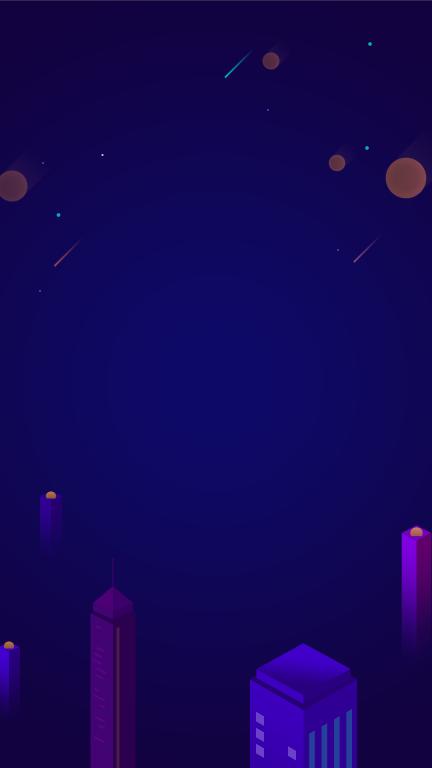
This background is drawn by a Shadertoy shader. Its source:

```glsl
// Night sky over an isometric neon city: planets, meteors, stars and glowing towers.

const vec2 CANVAS = vec2(432.0, 768.0);      // design grid, stretched over the canvas
const vec2 GLOW_CENTER = vec2(215.0, 385.0);
const float GLOW_RADIUS = 450.0;
const vec3 SKY_GLOW = vec3(0.052, 0.038, 0.405);
const vec3 SKY_EDGE = vec3(0.070, 0.006, 0.245);
const vec3 PLANET = vec3(0.44, 0.24, 0.27);
const vec3 TRAIL = vec3(0.22, 0.12, 0.32);
const vec3 CYAN = vec3(0.05, 0.66, 0.75);
const vec3 LILAC = vec3(0.45, 0.30, 0.80);
const vec3 LAMP = vec3(0.72, 0.45, 0.28);
const vec3 VIOLET = vec3(0.24, 0.0, 0.75);
const vec3 INDIGO = vec3(0.19, 0.0, 0.58);
const vec3 PLUM = vec3(0.26, 0.01, 0.45);
const vec3 DARK_PLUM = vec3(0.17, 0.0, 0.31);
const vec2 HEADING = vec2(0.7071, 0.7071);   // direction of trails

float pixel; // size of one pixel on the design grid

float hash(float n) { return fract(sin(n * 127.1) * 43758.5453); }

float fill(float d) { return clamp(0.5 - d / pixel, 0.0, 1.0); }

float box(vec2 p, vec2 halfSize) {
    vec2 d = abs(p) - halfSize;
    return max(d.x, d.y);
}

// Distance below the front roof edge of a tower.
float wallDrop(vec2 p, vec2 c, float w, float slope) {
    return c.y - slope * (w - abs(p.x - c.x)) - p.y;
}

// Isometric tower: roof diamond and two walls that vanish over the fade range.
void tower(inout vec3 col, vec2 p, vec2 c, float w, float slope, vec2 fade,
           vec3 roof, vec3 left, vec3 right) {
    float side = abs(p.x - c.x) - w;
    float drop = wallDrop(p, c, w, slope);
    float wall = fill(max(side, -drop)) * (1.0 - smoothstep(fade.x, fade.y, drop));
    col = mix(col, mix(right, left, fill(p.x - c.x)), wall);
    col = mix(col, roof, fill(abs(p.y - c.y) + slope * side));
}

void lamp(inout vec3 col, vec2 p, float r, vec3 tint) {
    float dome = max(length(p * vec2(1.0, 1.1)) - r, -p.y - 0.5 * r);
    col = mix(col, tint * (0.85 + 0.2 * p.y / r), fill(dome));
}

void planet(inout vec3 col, vec2 p, float r, float strength) {
    float along = dot(p, HEADING);
    float across = abs(dot(p, vec2(-HEADING.y, HEADING.x)));
    float tail = fill(across - r) * smoothstep(-r, r, along) * (1.0 - smoothstep(0.0, 3.0 * r, along));
    col = mix(col, TRAIL, 0.45 * tail);
    float rim = smoothstep(0.5 * r, r, length(p));
    vec3 tint = PLANET * (0.93 + 0.12 * rim + 0.08 * p.x / r);
    col = mix(col, tint, strength * fill(length(p) - r));
}

void meteor(inout vec3 col, vec2 p, float len, vec3 tint) {
    float along = dot(p, HEADING);
    float across = abs(dot(p, vec2(-HEADING.y, HEADING.x)));
    float tail = fill(max(across - 0.9, max(-along, along - len)));
    col = mix(col, tint, tail * (1.0 - along / len));
}

void sky(inout vec3 col, vec2 p) {
    vec3 stars[8] = vec3[8](vec3(370, 724, 1.8), vec3(367, 620, 1.8), vec3(58.5, 553, 1.8),
        vec3(102.5, 613, 1.0), vec3(43, 605, 0.8), vec3(268, 658, 0.8), vec3(338, 518, 0.8), vec3(40, 477, 0.8));
    for (int i = 0; i < 8; i++) {
        vec3 tint = i < 3 ? CYAN : (i == 3 ? vec3(0.75, 0.72, 0.9) : LILAC);
        col = mix(col, tint, fill(length(p - stars[i].xy) - stars[i].z));
    }
    vec4 planets[4] = vec4[4](vec4(12, 582, 15.5, 0.65), vec4(271, 707, 8.5, 0.7),
        vec4(337, 605, 8.2, 0.85), vec4(406, 590, 20.3, 1.0));
    for (int i = 0; i < 4; i++) planet(col, p - planets[i].xy, planets[i].z, planets[i].w);
    meteor(col, p - vec2(225.0, 690.5), 40.0, CYAN);
    meteor(col, p - vec2(54.5, 502.0), 40.0, vec3(0.58, 0.28, 0.32));
    meteor(col, p - vec2(354.0, 506.0), 38.0, vec3(0.58, 0.28, 0.46));
}

void spireTower(inout vec3 col, vec2 p) {
    vec2 c = vec2(113.0, 155.0);
    float x = p.x - c.x;
    float drop = wallDrop(p, c, 22.5, 0.5);
    tower(col, p, c, 22.5, 0.5, vec2(900.0, 901.0), DARK_PLUM, PLUM, DARK_PLUM);
    // Broken window dashes on the left wall, a warm strip on the right one
    float row = floor(drop / 7.0);
    vec2 dash = vec2(x + 17.0 - 9.0 * hash(row), mod(drop, 7.0) - 3.5);
    float lit = step(0.35, hash(row + 40.0)) * step(1.0, row) * step(row, 17.0);
    col = mix(col, vec3(0.40, 0.02, 0.56), 0.7 * lit * fill(box(dash, vec2(2.0 + 4.0 * hash(row + 9.0), 0.9))));
    col = mix(col, vec3(0.34, 0.13, 0.30), 0.8 * fill(max(abs(x - 5.0) - 1.5, 6.0 - drop)));
    // Pyramid cap on its slab, then the antenna
    tower(col, p, vec2(113.0, 165.0), 20.0, 0.45, vec2(7.0, 8.0), PLUM, PLUM, DARK_PLUM * 1.2);
    float cap = max(p.y - 182.0 + 0.85 * abs(x), wallDrop(p, vec2(113.0, 165.0), 20.0, 0.45));
    col = mix(col, mix(vec3(0.23, 0.0, 0.41), vec3(0.30, 0.0, 0.45), fill(x)), fill(cap));
    col = mix(col, PLUM, 0.8 * fill(box(p - vec2(113.0, 196.0), vec2(0.6, 14.0))));
}

void officeBlock(inout vec3 col, vec2 p) {
    vec2 c = vec2(303.5, 89.0);
    float drop = wallDrop(p, c, 53.5, 0.58);
    tower(col, p, c, 53.5, 0.58, vec2(900.0, 901.0), INDIGO * 0.8, VIOLET * (1.0 - 0.0016 * drop), INDIGO);
    // Square windows on the left wall
    vec2 cell = clamp(round((vec2(p.x - 260.0, drop - 34.0)) / vec2(32.0, 16.0)), vec2(0.0), vec2(1.0, 2.0));
    vec2 q = vec2(p.x - 260.0, drop - 34.0) - cell * vec2(32.0, 16.0);
    float lit = cell.x < 0.5 || cell.y == 1.0 ? 0.85 : 0.0;
    col = mix(col, LILAC, lit * fill(box(q, vec2(4.0, 4.8))));
    // Tall glass strips on the right wall
    float strip = p.x - 312.0 - 12.4 * clamp(round((p.x - 312.0) / 12.4), 0.0, 3.0);
    col = mix(col, vec3(0.14, 0.28, 0.60), 0.9 * fill(max(abs(strip) - 2.8, 27.0 - drop)));
    vec3 roof = mix(INDIGO * 0.85, VIOLET * 1.05, smoothstep(80.0, 112.0, p.y + 0.12 * (p.x - c.x)));
    tower(col, p, vec2(303.5, 99.0), 47.0, 0.55, vec2(8.5, 9.5), roof, VIOLET, INDIGO * 0.85);
}

void mainImage(out vec4 fragColor, in vec2 fragCoord) {
    vec2 p = fragCoord / iResolution.xy * CANVAS;
    pixel = CANVAS.y / iResolution.y;
    vec3 col = mix(SKY_GLOW, SKY_EDGE, smoothstep(0.0, GLOW_RADIUS, length(p - GLOW_CENTER)));
    sky(col, p);
    // Floating towers with lamps
    tower(col, p, vec2(51.0, 272.0), 11.0, 0.4, vec2(0.0, 66.0), INDIGO, INDIGO, INDIGO * 0.75);
    lamp(col, p - vec2(51.0, 272.0), 5.0, LAMP);
    tower(col, p, vec2(9.0, 121.0), 11.0, 0.4, vec2(0.0, 78.0), VIOLET, VIOLET * 1.1, INDIGO * 0.85);
    lamp(col, p - vec2(9.0, 122.0), 5.0, LAMP);
    tower(col, p, vec2(416.5, 235.0), 14.8, 0.52, vec2(0.0, 135.0), vec3(0.46, 0.0, 0.72),
          vec3(0.50, 0.0, 0.88), vec3(0.38, 0.0, 0.42));
    lamp(col, p - vec2(416.5, 235.0), 6.2, vec3(0.80, 0.46, 0.42));
    spireTower(col, p);
    officeBlock(col, p);
    // Pale hairline along the top border
    col = mix(col, vec3(0.19, 0.16, 0.32), fill(CANVAS.y - 1.0 - p.y));
    fragColor = vec4(col, 1.0);
}
```
